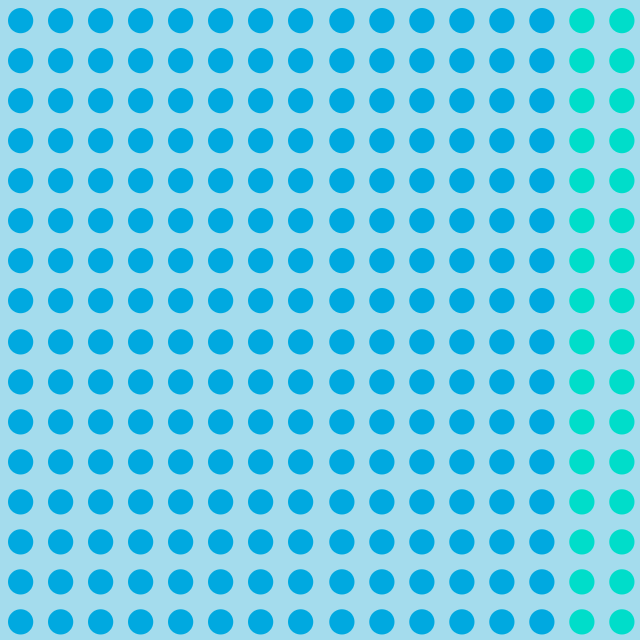
Write a WebGL 1 fragment shader that draws this pattern.

```glsl
precision highp float;
// A 16 by 16 grid of blue dots on pale blue, with the two right columns in turquoise.

uniform vec2 u_resolution;

// Cell coordinates, with a slightly wider gap halfway along each axis
vec2 dotGrid(vec2 uv) {
    vec2 cells = uv * 16.0;
    return cells - 1.0 / 64.0 - step(8.03, cells) / 32.0;
}

float discDistance(vec2 p, float radius) {
    return length(p) - radius;
}

void main() {
    // Rows are counted from the top
    vec2 uv = gl_FragCoord.xy / u_resolution;
    vec2 grid = dotGrid(vec2(uv.x, 1.0 - uv.y));

    // Antialiased disc centred in each cell
    float pixel = 16.0 / min(u_resolution.x, u_resolution.y);
    float edge = discDistance(fract(grid) - 0.5, 0.315);
    float coverage = clamp(0.5 - edge / pixel, 0.0, 1.0);

    // Colour by column
    vec3 background = vec3(0.643, 0.863, 0.929);
    vec3 blue = vec3(0.0, 0.663, 0.878);
    vec3 turquoise = vec3(0.0, 0.867, 0.792);
    vec3 dotColor = mix(blue, turquoise, step(14.0, grid.x));

    gl_FragColor = vec4(mix(background, dotColor, coverage), 1.0);
}
```
